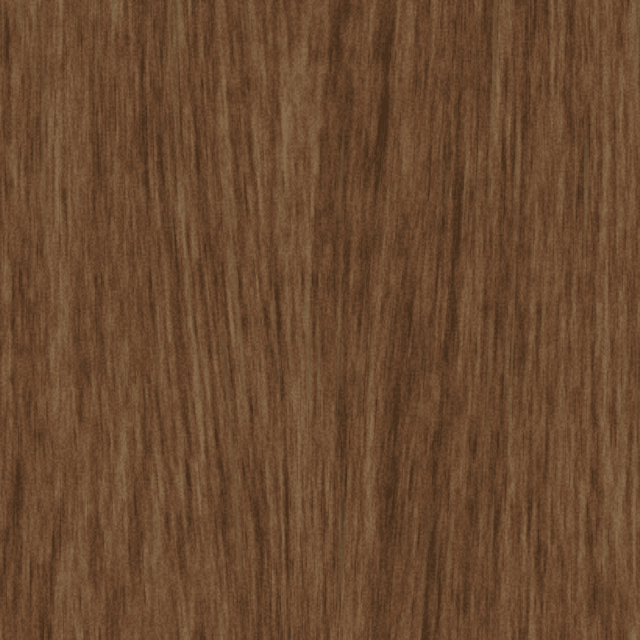
This texture is drawn by a Shadertoy shader. Its source:

```glsl
// Walnut wood veneer with upright fibres, splayed growth rings and dark veins.

float hash(vec2 p) {
    vec3 q = fract(p.xyx * vec3(0.1031, 0.1030, 0.0973));
    q += dot(q, q.yzx + 33.33);
    return fract((q.x + q.y) * q.z);
}

float noise(vec2 p) {
    vec2 cell = floor(p), f = fract(p);
    f = f * f * (3.0 - 2.0 * f);
    float low = mix(hash(cell), hash(cell + vec2(1, 0)), f.x);
    float high = mix(hash(cell + vec2(0, 1)), hash(cell + vec2(1, 1)), f.x);
    return mix(low, high, f.y);
}

// Noise centred on zero, with its own offset per layer
float layer(vec2 p, float seed) {
    return noise(p + seed * vec2(17.3, 41.7) + 20.0) - 0.5;
}

// Grain coordinates: fibres splay upward from the middle and waver slightly
vec2 followGrain(vec2 uv) {
    float d = uv.x - 0.49;
    float lean = 0.9 * d * exp(-25.0 * d * d);
    float waver = 0.012 * layer(uv * vec2(4.0, 1.8), 1.0)
                + 0.002 * layer(uv * vec2(14.0, 7.0), 2.0);
    return vec2(uv.x - lean * (uv.y - 0.5) + waver, uv.y);
}

// Soft dark veins that fade in and out along their length
float darkVeins(vec2 g) {
    float sum = 0.0;
    for (int i = 0; i < 5; i++) {
        float k = float(i);
        float centre = 0.44 + 0.065 * k + 0.03 * (hash(vec2(k, 3.0)) - 0.5);
        float width = mix(0.004, 0.009, hash(vec2(k, 8.0)));
        float d = (g.x - centre) / width;
        float fade = smoothstep(-0.2, 0.3, layer(vec2(k * 5.0, g.y * 3.0), 3.0));
        sum += exp(-d * d) * mix(fade, 1.0, i == 0 ? 0.7 : 0.1);
    }
    return sum;
}

vec3 woodColor(float tone) {
    vec3 umber = vec3(0.28, 0.185, 0.11);
    vec3 walnut = vec3(0.42, 0.28, 0.18);
    vec3 tan = vec3(0.52, 0.41, 0.285);
    vec3 shade = mix(umber, walnut, clamp(2.0 * tone, 0.0, 1.0));
    return mix(shade, tan, clamp(2.0 * tone - 1.0, 0.0, 1.0));
}

void mainImage(out vec4 fragColor, in vec2 fragCoord) {
    vec2 uv = fragCoord / iResolution.y;
    vec2 g = followGrain(uv);
    float stripeZone = smoothstep(-0.25, 0.2, layer(g * vec2(6.0, 0.6), 4.0));

    // Broad bands and growth rings
    float tone = 0.51 + 0.13 * layer(g * vec2(9.0, 1.0), 5.0);
    float ring = 44.0 * g.x + 4.5 * layer(g * vec2(5.0, 1.7), 6.0);
    tone += 0.16 * layer(vec2(ring, g.y * 1.3), 7.0);
    tone += 0.20 * layer(vec2(ring * 1.9, g.y * 2.0), 8.0);

    // Long streaks, short fibres and speckle
    tone += mix(0.22, 0.48, stripeZone) * layer(g * vec2(125.0, 3.5), 9.0);
    tone += 0.38 * layer(g * vec2(200.0, 16.0), 10.0);
    tone += 0.36 * layer(g * vec2(300.0, 45.0), 11.0);
    tone += 0.34 * layer(uv * vec2(410.0, 330.0), 12.0);

    // Pale heart with a dark wedge pointing down into it
    float heart = (g.x - 0.48) / 0.03;
    tone += 0.06 * exp(-heart * heart);
    float wedge = 0.09 * (uv.y - 0.76) - abs(uv.x - 0.49 + 0.008 * layer(uv * vec2(9.0), 13.0));
    tone -= 0.16 * smoothstep(-0.004, 0.008, wedge);

    // Veins and pores
    tone -= 0.20 * darkVeins(g);
    tone -= 0.22 * smoothstep(0.25, 0.45, layer(g * vec2(280.0, 20.0), 14.0));

    // Thin greenish pale streaks
    vec3 color = woodColor(tone);
    float pale = smoothstep(0.28, 0.43, layer(g * vec2(190.0, 3.5), 15.0));
    color = mix(color, vec3(0.46, 0.385, 0.26), 0.38 * pale * stripeZone);

    fragColor = vec4(color, 1.0);
}
```
